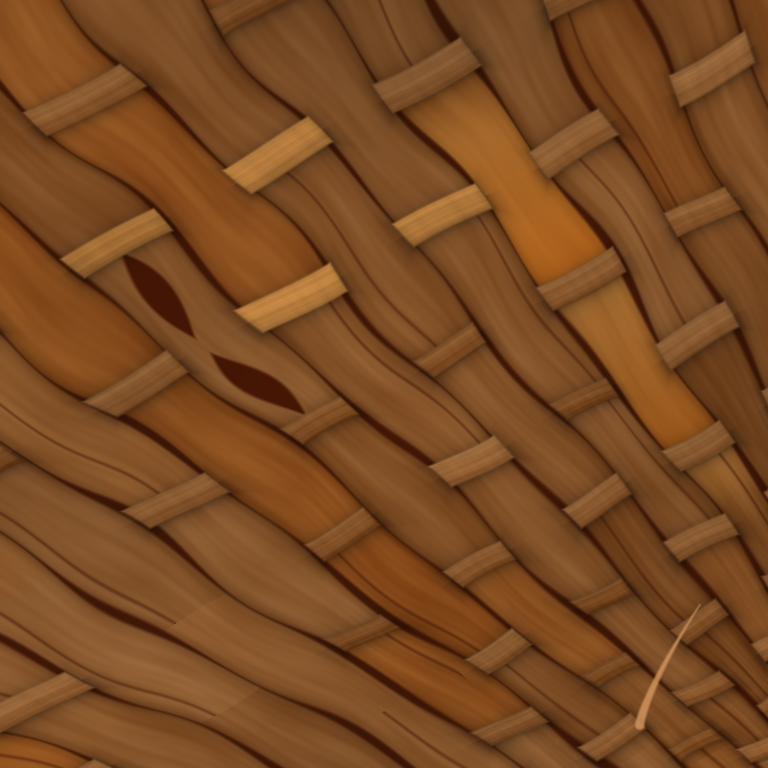
Reproduce this texture procedurally as a WebGL 2 fragment shader.

```glsl
#version 300 es
precision highp float;
// Old woven cane: long reeds fan out from a point beyond the lower right corner,
// and cross bands, closer together toward that corner, pass over every other reed.
// Layered sines draw the fibres; stretched cellular noise adds flecks and stains.
uniform vec2 u_resolution;
out vec4 fragColor;

const vec2 FAN_CENTRE = vec2(1.645, -0.605);
const float FAN_ANGLE = 0.829;      // direction of reed zero
const float REED_ANGLE = 0.0599;    // angular width of one reed
const float BAND_TILT = 0.55;       // rise of the bands per unit across
const float BAND_START = 0.189;
const float BAND_STEP = 0.224;      // first band spacing
const float BAND_SHRINK = 0.0091;   // loss of spacing per band
const float SOFTNESS = 0.0022;
const vec3 UMBER = vec3(0.39, 0.205, 0.065);
const vec3 TAN = vec3(0.63, 0.435, 0.255);
const vec3 STRAW = vec3(0.73, 0.50, 0.24);
const vec3 ORANGE = vec3(0.74, 0.40, 0.09);
const vec3 GAP = vec3(0.23, 0.075, 0.015);
const vec3 FRAY = vec3(0.80, 0.57, 0.36);

float hash(vec2 p) {
  p = fract(p * vec2(0.1031, 0.1137) + 0.37);
  p += dot(p, p.yx + 33.33);
  return fract((p.x + p.y) * p.x * 7.13);
}

// Distance to the nearest scattered point
float cellular(vec2 p) {
  vec2 cell = floor(p);
  float nearest = 2.0;
  for (int y = -1; y <= 1; y++)
    for (int x = -1; x <= 1; x++) {
      vec2 c = cell + vec2(x, y);
      vec2 point = c + vec2(hash(c), hash(c + 57.3));
      nearest = min(nearest, length(p - point));
    }
  return nearest;
}

// Fine fibres: x runs across the reed, y along it
float fibres(vec2 p, float phase) {
  float sum = 0.0, weight = 0.5, freq = 9.0;
  for (int i = 0; i < 4; i++) {
    sum += weight * sin(p.x * freq + phase + 1.7 * sin(p.y * 9.0 + phase * freq));
    freq *= 1.83;
    weight *= 0.72;
  }
  return sum;
}

float inside(float dist, float soft) { return smoothstep(-soft, soft, dist); }

void main() {
  vec2 p = gl_FragCoord.xy / u_resolution.y;
  float soft = max(SOFTNESS, 0.75 / u_resolution.y);

  // Fan coordinates: reed number across, radius along
  vec2 ray = vec2(FAN_CENTRE.x - p.x, p.y - FAN_CENTRE.y);
  float radius = length(ray);
  float s = (atan(ray.y, ray.x) - FAN_ANGLE) / REED_ANGLE;
  s += 0.07 * sin(radius * 13.0 + s * 1.3) + 0.05 * sin(radius * 23.0 - s * 2.1);
  float reed = round(s);
  float across = s - reed;
  float unit = REED_ANGLE * radius;
  float corner = smoothstep(0.95, 0.25, p.x + p.y);   // worn lower left

  // Band coordinate with shrinking spacing
  float height = 1.0 - p.y + BAND_TILT * p.x + 0.005 * sin(s * 2.3) - BAND_START;
  float spacing = sqrt(max(BAND_STEP * BAND_STEP - 4.0 * BAND_SHRINK * height, 0.0004));
  float k = (BAND_STEP - spacing) / (2.0 * BAND_SHRINK);
  float band = round(k);
  float piece = floor(0.5 * (k - reed - 1.0));

  // Reed body: tone per reed and per exposed piece, then fibres and stains
  float phase = 40.0 * hash(vec2(reed, 3.0));
  float fleck = cellular(vec2(s * 7.0, radius * 9.0));
  float stain = cellular(vec2(s * 0.8, radius * 7.0) + 11.0);
  float tone = 0.40 + 0.30 * (hash(vec2(reed, piece + 20.0)) - 0.5)
    + 0.18 * (hash(vec2(reed, 71.0)) - 0.5) + 0.22 * corner;
  tone += 0.10 * fibres(vec2(across, radius), phase) + 0.16 * (0.5 - fleck) + 0.20 * (0.5 - stain);
  tone -= 0.9 * across * across * across * across * 4.0;
  vec3 col = mix(UMBER, TAN, tone);
  float warmth = smoothstep(0.6, 1.0, hash(vec2(reed + 9.0, piece)));
  col = mix(col, col * vec3(1.08, 0.97, 0.72), warmth);
  float glow = (1.0 - step(0.5, abs(reed - 2.0))) * smoothstep(0.9, 1.6, k) * smoothstep(6.2, 5.0, k);
  col = mix(col, mix(STRAW, ORANGE, fract(0.5 * (k - 1.0))), glow * (0.55 + 0.3 * tone));

  // Thin splits inside some reeds, commoner in the worn corner
  float splitAt = 0.6 * (hash(vec2(reed, piece + 5.0)) - 0.5);
  float split = step(0.7 - 0.5 * corner, hash(vec2(reed + 31.0, piece)));
  float splitLine = inside(0.0016 - abs(across - splitAt) * unit, soft * 1.3);
  col = mix(col, GAP, 0.55 * split * splitLine);

  // Gaps between reeds, opening and closing along their length
  float edge = floor(s) + 0.5;
  float opening = 0.5 + 0.5 * sin(radius * 17.0 + 30.0 * hash(vec2(edge, 8.0)));
  float gapWidth = mix(0.0003, 0.0058, opening) * (0.55 + 0.7 * hash(vec2(edge, 15.0)));
  float toEdge = (0.5 - abs(across)) * unit;
  col *= 1.0 - 0.22 * exp(-toEdge / 0.007);
  col = mix(col, GAP, 0.92 * inside(gapWidth - toEdge, soft * 1.4));

  // Two open slits where a reed has pulled aside
  float slit = 0.23 * sin(3.14159 * fract(k)) * step(1.0, k) * step(k, 3.0) - 0.06;
  col = mix(col, GAP * 1.15, inside((slit - abs(s + 2.1)) * unit, soft * 1.5));

  // Cross bands, shown over alternate reeds
  float alongBand = mod(s + band, 2.0) - 1.0;
  vec2 knot = vec2(round(s - alongBand), band);
  float vary = hash(knot + 40.0);
  float offset = (k - band) * spacing;
  float halfWidth = (0.011 + 0.06 * spacing) * (0.8 + 0.35 * vary);
  float toSide = halfWidth - abs(offset + 0.004 * (vary - 0.5));
  float toEnd = (0.5 + 0.12 * (vary - 0.4) - abs(alongBand)) * unit;
  float shown = 1.0 - step(0.45, hash(knot + 7.0)) * step(knot.x, -4.5);
  float body = min(toSide, toEnd);
  float shadow = exp(-max(-body, 0.0) / 0.010) * (offset > 0.0 ? 0.34 : 0.18);
  col *= 1.0 - shadow * shown;
  float bandTone = 0.55 + 0.4 * (vary - 0.5) + 0.13 * fibres(vec2(offset / halfWidth * 0.6, s * 0.1), vary * 30.0);
  bandTone += 0.14 * (0.5 - fleck) - 0.22 * offset / halfWidth;
  vec3 bandCol = mix(UMBER, TAN, bandTone);
  float golden = step(abs(band - 1.5), 0.6) * step(abs(knot.x + 0.5), 1.6);
  bandCol = mix(bandCol, STRAW * (0.7 + 0.5 * bandTone), 0.7 * golden);
  bandCol *= 1.0 - 0.20 * exp(-max(body, 0.0) / 0.004);
  col = mix(col, bandCol, shown * inside(body, soft * 1.2));

  // One loose curved fibre
  float t = clamp((p.y - 0.056) / 0.156, 0.0, 1.0);
  float frayDist = length(p - vec2(mix(0.833, 0.911, pow(t, 1.3)), 0.056 + 0.156 * t));
  col = mix(col, FRAY, 0.85 * inside(0.0045 * (1.15 - t) - frayDist * 0.85, soft));

  // Broad uneven light
  col *= 1.0 + 0.06 * sin(p.x * 7.0 + 1.0) * sin(p.y * 6.0 + 2.0) - 0.08 * smoothstep(0.75, 1.0, p.y);
  fragColor = vec4(clamp(col, 0.0, 1.0), 1.0);
}
```
